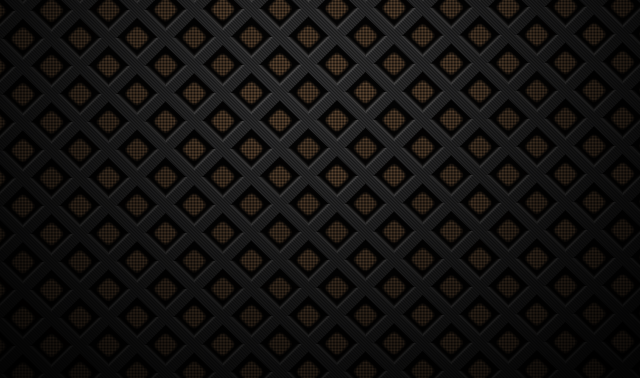
A WebGL 2 fragment shader for this pattern:

```glsl
#version 300 es
precision highp float;
// Dark diagonal lattice with ribbed bars and bevelled holes over woven brown cloth.

uniform vec2 u_resolution;
out vec4 outColor;

// Lengths are fractions of the canvas height, measured from its centre.
const vec2 PERIOD = vec2(0.1511, 0.1478);
const vec2 LATTICE_ORIGIN = vec2(-0.1062, 0.0332);
const float ROW_TILT = 0.0073;
const float RIB_PERIOD = 0.0062;
const float THREAD_PERIOD = 0.0082;

// Hole sizes are fractions of one lattice cell.
const float HOLE_HALF = 0.36;
const float BEVEL_INNER = 0.25;
const float RIM_WIDTH = 0.026;
const vec2 CLOTH_EDGE = vec2(0.18, 0.27);

const vec3 BAR_COLOR = vec3(0.150, 0.150, 0.153);
const vec3 BEVEL_COLOR = vec3(0.125, 0.123, 0.122);
const vec3 RIM_COLOR = vec3(0.130, 0.128, 0.126);
const vec3 CLOTH_COLOR = vec3(0.380, 0.285, 0.200);
const vec3 VOID_COLOR = vec3(0.012, 0.011, 0.011);

const vec2 LIGHT_CENTER = vec2(0.0, 0.30);
const vec2 LIGHT_FALLOFF = vec2(1.7, 2.0);
const float RIB_CONTRAST = 0.28;
const float THREAD_CONTRAST = 0.38;
const float CELL_VARIATION = 0.14;
const float TAU = 6.28319;

float hash21(vec2 p) {
    vec3 q = fract(vec3(p.xyx) * 0.1031);
    q += dot(q, q.yzx + 33.33);
    return fract((q.x + q.y) * q.z);
}

// Fine wave that fades out where the pixels are too coarse to carry it.
float fineWave(float x, float period, float pixel) {
    float visible = 1.0 - smoothstep(0.4, 0.75, pixel / period);
    return cos(TAU * x / period) * visible;
}

void main() {
    float pixel = 1.0 / u_resolution.y;
    vec2 p = (gl_FragCoord.xy - 0.5 * u_resolution) * pixel;

    // Diagonal lattice: cell.x points up-right, cell.y points up-left.
    vec2 q = p - LATTICE_ORIGIN;
    q.y -= ROW_TILT * q.x;
    q /= PERIOD;
    vec2 lattice = vec2(q.x + q.y, q.y - q.x) + 0.5;
    vec2 id = floor(lattice);
    vec2 cell = lattice - id - 0.5;
    float aa = 0.75 * pixel * 1.414 / PERIOD.y;

    // Spotlight from the upper middle.
    vec2 toLight = p - LIGHT_CENTER;
    float light = exp(-dot(LIGHT_FALLOFF, toLight * toLight));
    float variation = 1.0 + CELL_VARIATION * (hash21(id + 50.0) - 0.5);

    // Square distance to the hole and a mask for its two lower faces.
    float d = max(abs(cell.x), abs(cell.y));
    float hole = 1.0 - smoothstep(-aa, aa, d - HOLE_HALF);
    float lower = smoothstep(-aa, aa, max(-cell.x, -cell.y) - max(cell.x, cell.y));

    // Ribbed bars.
    float rib = fineWave((p.x + p.y) * 0.7071, RIB_PERIOD, pixel);
    vec3 bar = BAR_COLOR * light * (1.0 + RIB_CONTRAST * rib);

    // Woven cloth, rounded and shaded towards the hole walls.
    vec2 c2 = cell * cell;
    float roundDistance = sqrt(length(c2));
    float cloth = 1.0 - smoothstep(CLOTH_EDGE.x, CLOTH_EDGE.y, roundDistance);
    float weave = 0.6
        + 0.5 * THREAD_CONTRAST * fineWave(p.x, THREAD_PERIOD, pixel)
        + 0.5 * THREAD_CONTRAST * fineWave(p.y, THREAD_PERIOD, pixel);
    vec3 inside = mix(VOID_COLOR * light,
        CLOTH_COLOR * weave * variation * pow(light, 0.75), cloth);

    // Lower walls catch the light; upper walls stay in shadow.
    float slope = smoothstep(BEVEL_INNER, HOLE_HALF, d);
    inside += BEVEL_COLOR * light * lower * slope * slope;
    vec3 color = mix(bar, inside, hole);

    // Bright rim, a little stronger on the lower right edge.
    float rimOffset = (d - HOLE_HALF) / RIM_WIDTH;
    float side = mix(0.65, 1.0, step(cell.y, cell.x));
    float rim = exp(-rimOffset * rimOffset) * lower * side;
    color += RIM_COLOR * rim * variation * pow(light, 0.7);

    outColor = vec4(color, 1.0);
}
```
